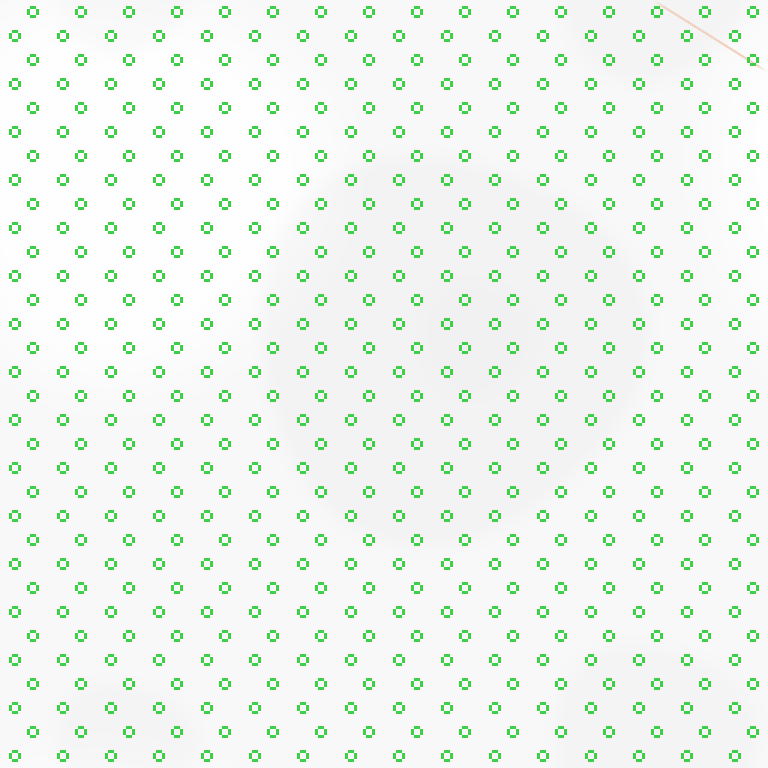
Give the GLSL for this pattern, as a three.js fragment shader.

```glsl
varying vec2 vUv;

const float REPEATS = 16.0;
const float CELL_STEPS = 16.0;
const vec3 RING_GREEN = vec3(0.24, 0.81, 0.29);
const vec3 SCRATCH_PINK = vec3(0.95, 0.82, 0.76);

// Shortest offset between two points on a tile that wraps at 1
vec2 wrapOffset(vec2 p, vec2 center) {
  return fract(p - center + 0.5) - 0.5;
}

float coverage(float dist, float pixel) {
  return clamp(0.5 - dist / pixel, 0.0, 1.0);
}

float boxDistance(vec2 p, vec2 halfSize) {
  vec2 d = abs(p) - halfSize;
  return max(d.x, d.y);
}

// Square ring without corners: four short bars around a square hole
float ringDistance(vec2 cell, vec2 center) {
  vec2 p = wrapOffset(cell, center) * CELL_STEPS;
  float cross = min(boxDistance(p, vec2(2.0, 1.0)), boxDistance(p, vec2(1.0, 2.0)));
  return max(cross, -boxDistance(p, vec2(1.0)));
}

// Wrapping patch with a slightly wobbly outline
float patchMask(vec2 uv, vec2 center, float radius, float softness) {
  vec2 q = wrapOffset(uv, center);
  float angle = atan(q.y, q.x);
  float outline = radius * (1.0 + 0.06 * sin(3.0 * angle + 1.0));
  return 1.0 - smoothstep(outline - softness, outline + softness, length(q));
}

// Thin stroke that fades out at both ends
float taperedStroke(vec2 p, vec2 a, vec2 b, float halfWidth, float pixel) {
  vec2 along = b - a;
  float t = clamp(dot(p - a, along) / dot(along, along), 0.0, 1.0);
  float fade = smoothstep(0.0, 0.12, t) * smoothstep(1.0, 0.88, t);
  return fade * coverage(length(p - a - along * t) - halfWidth, pixel);
}

// Pale ground with faint lighter and darker patches
float groundTone(vec2 uv) {
  float tone = 0.971;
  tone += 0.025 * patchMask(uv, vec2(0.17, 0.76), 0.25, 0.08);
  tone -= 0.020 * patchMask(uv, vec2(0.58, 0.55), 0.25, 0.02);
  tone -= 0.006 * patchMask(uv, vec2(0.62, 0.56), 0.07, 0.015);
  tone -= 0.016 * patchMask(uv, vec2(0.16, 0.02), 0.09, 0.02);
  tone -= 0.016 * patchMask(uv, vec2(0.85, 0.03), 0.13, 0.02);
  return tone;
}

void main() {
  float pixel = max(fwidth(vUv.x), fwidth(vUv.y));
  vec3 color = vec3(groundTone(vUv));

  // Faint stray scratch
  float scratch = taperedStroke(vUv, vec2(0.85, 1.0), vec2(1.0, 0.906), 0.0015, pixel);
  color = mix(color, SCRATCH_PINK, scratch);

  // Two staggered rings in every cell
  vec2 cell = vUv * REPEATS;
  float upper = ringDistance(cell, vec2(0.6875, 0.75));
  float lower = ringDistance(cell, vec2(0.3125, 0.25));
  float ring = coverage(min(upper, lower), pixel * REPEATS * CELL_STEPS);
  color = mix(color, RING_GREEN, ring);

  gl_FragColor = vec4(color, 1.0);
}
```
